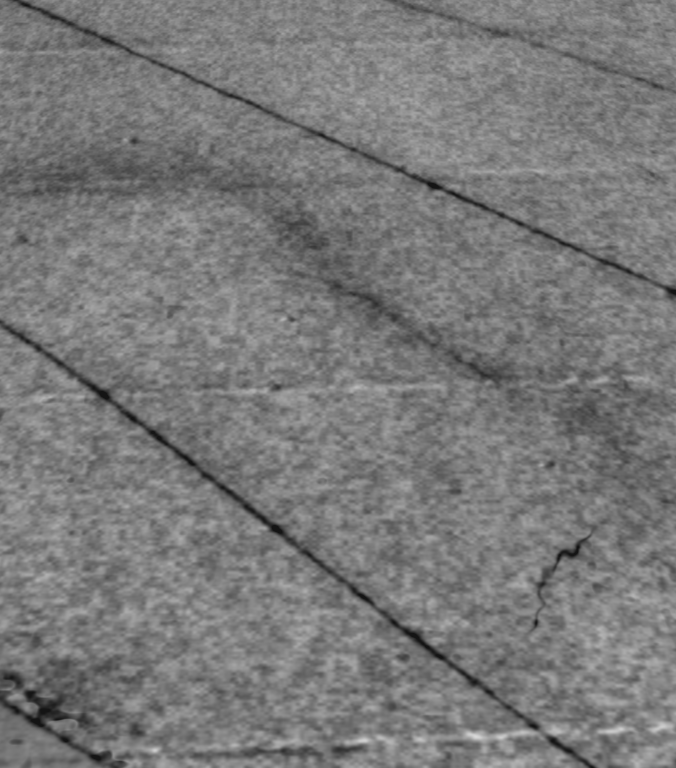
Reproduce this texture procedurally as a Shadertoy shader.

```glsl
#define BASE_TONE 0.492
#define GRAIN_SCALE 105.0
#define GRAIN_FAR 0.13
#define GRAIN_NEAR 0.22
#define PIT_DEPTH 0.17
#define JOINT_DEPTH 0.31
#define STAIN_DEPTH 0.085
#define SEAM_GLOW 0.15

float hash(vec2 p) {
    vec3 h = fract(vec3(p.xyx) * 0.1031);
    h += dot(h, h.yzx + 33.33);
    return fract((h.x + h.y) * h.z);
}

float noise(vec2 p) {
    vec2 i = floor(p), f = fract(p);
    f = f * f * (3.0 - 2.0 * f);
    return mix(mix(hash(i), hash(i + vec2(1, 0)), f.x),
               mix(hash(i + vec2(0, 1)), hash(i + vec2(1, 1)), f.x), f.y);
}

float segmentDistance(vec2 p, vec2 a, vec2 b) {
    vec2 ab = b - a;
    return length(p - a - ab * clamp(dot(p - a, ab) / dot(ab, ab), 0.0, 1.0));
}

float pathDistance(vec2 p, vec2 path[7]) {
    float d = 10.0;
    for (int i = 0; i < 6; i++) d = min(d, segmentDistance(p, path[i], path[i + 1]));
    return d;
}

float bell(float d, float width) {
    return exp(-d * d / (width * width));
}

// Signed offset from a nearly level seam, positive below it
float seamOffset(vec2 p, float leftY, float slope) {
    return p.y - leftY - slope * p.x;
}

// Paths and tones use canvas heights, with y measured down from the top
const vec2 NEAR_JOINT[7] = vec2[7](vec2(-0.02, 0.406), vec2(0.065, 0.464), vec2(0.135, 0.514),
    vec2(0.358, 0.688), vec2(0.527, 0.820), vec2(0.703, 0.951), vec2(0.80, 1.02));
const vec2 STAIN[7] = vec2[7](vec2(-0.02, 0.241), vec2(0.27, 0.224), vec2(0.335, 0.25),
    vec2(0.41, 0.318), vec2(0.45, 0.377), vec2(0.535, 0.432), vec2(0.65, 0.498));
const vec2 HAIRLINE[7] = vec2[7](vec2(0.36, 0.351), vec2(0.41, 0.362), vec2(0.45, 0.377),
    vec2(0.50, 0.402), vec2(0.535, 0.432), vec2(0.60, 0.469), vec2(0.65, 0.498));
const vec2 CRACK[7] = vec2[7](vec2(0.77, 0.69), vec2(0.75, 0.718), vec2(0.718, 0.731),
    vec2(0.704, 0.764), vec2(0.706, 0.787), vec2(0.687, 0.838), vec2(0.643, 0.868));

// Soft tones: centre, radius, brightness
const vec4 TONES[11] = vec4[11](
    vec4(0.54, 0.12, 0.14, 0.045), vec4(0.08, 0.15, 0.13, -0.035),
    vec4(0.20, 0.33, 0.12, 0.035), vec4(0.50, 0.28, 0.10, -0.025),
    vec4(0.27, 0.56, 0.08, -0.045), vec4(0.12, 0.73, 0.17, 0.035),
    vec4(0.80, 0.53, 0.07, -0.070), vec4(0.82, 0.63, 0.06, -0.045),
    vec4(0.82, 0.83, 0.10, 0.050), vec4(0.10, 0.90, 0.09, -0.085),
    vec4(0.35, 0.94, 0.09, -0.045));

// Dark chips: centre, radius
const vec3 CHIPS[10] = vec3[10](
    vec3(0.028, 0.311, 0.008), vec3(0.174, 0.183, 0.005), vec3(0.381, 0.417, 0.005),
    vec3(0.717, 0.606, 0.006), vec3(0.136, 0.513, 0.009), vec3(0.565, 0.241, 0.007),
    vec3(0.361, 0.505, 0.006), vec3(0.177, 0.957, 0.010), vec3(0.358, 0.688, 0.007),
    vec3(0.875, 0.381, 0.008));

void mainImage(out vec4 fragColor, in vec2 fragCoord) {
    vec2 p = vec2(fragCoord.x, iResolution.y - fragCoord.y) / iResolution.y;
    float depth = 0.6 + 0.6 * p.y;
    vec2 ground = vec2((p.x - 0.44) / depth, 2.4 * log(depth)) * GRAIN_SCALE + 200.0;
    vec2 wobble = vec2(noise(p * 75.0), noise(p * 75.0 + 40.0)) - 0.5;
    vec2 rough = p + 0.005 * wobble;
    float patchy = noise(p * 42.0 + 9.0);

    // Broad slab tones, stretched along the joints
    float tone = BASE_TONE;
    for (int i = 0; i < 11; i++) {
        vec2 d = mat2(0.85, -0.53, 0.53, 0.85) * (p - TONES[i].xy);
        tone += TONES[i].w * bell(length(d * vec2(0.8, 1.25)), TONES[i].z);
    }
    tone += 0.045 * (noise(p * vec2(9.0, 15.0)) - 0.5);

    // Concrete grain and scattered pits
    float grain = noise(ground) + 0.6 * noise(ground * 0.42 + 31.0)
                + 0.5 * noise(ground * 1.9 + 73.0) - 1.05;
    float curbSide = (p.y - 0.911 - 0.62 * p.x) * 0.85;
    float beyondCurb = smoothstep(0.0, 0.008, curbSide);
    tone += grain * mix(GRAIN_FAR, GRAIN_NEAR, p.y) * (1.0 - 0.55 * beyondCurb);
    float pit = smoothstep(0.78, 0.98, noise(ground * 0.48 + 117.0));
    tone -= PIT_DEPTH * pit * smoothstep(0.35, 0.8, noise(ground * 0.14)) * (0.4 + 0.6 * p.y);

    // Damp stain and its hairline
    float stain = pathDistance(p + 0.012 * wobble, STAIN);
    tone -= STAIN_DEPTH * (bell(stain, 0.020) + 0.4 * bell(stain, 0.048));
    tone -= 0.11 * bell(pathDistance(rough, HAIRLINE), 0.0045) * (0.4 + patchy);
    tone -= 0.055 * bell(segmentDistance(rough, vec2(0.70, 0.50), vec2(0.83, 0.60)), 0.012);
    tone -= 0.06 * bell(segmentDistance(rough, vec2(0.79, 0.50), vec2(0.90, 0.535)), 0.008);

    // Pale cross seams
    float broken = 0.25 + 1.1 * smoothstep(0.25, 0.8, noise(p * vec2(55.0, 18.0)));
    float top = seamOffset(rough, 0.070, -0.027);
    float upper = seamOffset(rough, 0.243, -0.029);
    float middle = seamOffset(rough, 0.521, -0.033);
    float lower = seamOffset(rough, 0.985, -0.044);
    float upperSpan = 1.0 - 0.85 * smoothstep(0.16, 0.24, p.x) + 0.85 * smoothstep(0.54, 0.60, p.x);
    tone += SEAM_GLOW * broken * (0.35 * bell(top, 0.0035) * (1.0 - smoothstep(0.62, 0.72, p.x))
          + 0.5 * bell(upper, 0.0035) * upperSpan + 0.75 * bell(middle, 0.0045)
          + 1.3 * bell(lower, 0.0055) * smoothstep(0.13, 0.17, p.x));
    tone -= 0.04 * (bell(top + 0.008, 0.006) + bell(upper - 0.009, 0.006) + bell(middle + 0.010, 0.007));
    tone -= 0.19 * bell(lower - 0.009, 0.006) * patchy * (1.0 - smoothstep(0.45, 0.75, p.x));

    // Dark joints running down to the right
    vec2 joint = p + 0.0025 * wobble;
    float far = segmentDistance(joint, vec2(-0.02, -0.018), vec2(0.90, 0.390));
    float near = pathDistance(joint, NEAR_JOINT);
    float faint = min(segmentDistance(joint, vec2(0.50, -0.003), vec2(0.677, 0.05)),
                      segmentDistance(joint, vec2(0.677, 0.05), vec2(0.90, 0.127)));
    float wear = 0.75 + 0.5 * patchy;
    tone -= JOINT_DEPTH * wear * (0.82 * bell(far, 0.0034) + bell(near, 0.0046));
    tone -= 0.035 * (bell(far, 0.018) + bell(near, 0.020) + bell(faint, 0.018));
    tone -= 0.13 * wear * bell(faint, 0.0038);

    // Crumbling corner and branching crack
    float rubble = smoothstep(0.48, 0.75, noise(ground * vec2(0.6, 0.75) + 55.0));
    float corner = 1.0 - smoothstep(0.15, 0.22, p.x);
    tone -= 0.30 * rubble * bell(curbSide + 0.020, 0.019) * corner;
    tone -= 0.28 * bell(curbSide + 0.6 * wobble.x * 0.005, 0.0055) * corner;
    float crack = pathDistance(p + 0.014 * wobble, CRACK);
    float crackFade = 1.0 - 0.75 * smoothstep(0.79, 0.85, p.y);
    tone -= crackFade * (0.27 * bell(crack, 0.0042) * (0.35 + patchy) + 0.04 * bell(crack, 0.014));

    // Chips with pale rims
    for (int i = 0; i < 10; i++) {
        vec2 d = (rough - CHIPS[i].xy) * vec2(0.8, 1.15);
        tone -= 0.26 * bell(length(d), CHIPS[i].z);
        tone += 0.14 * bell(length(d + vec2(0.010, 0.001)), 0.6 * CHIPS[i].z);
    }

    fragColor = vec4(vec3(clamp(tone, 0.08, 0.85)), 1.0);
}
```
